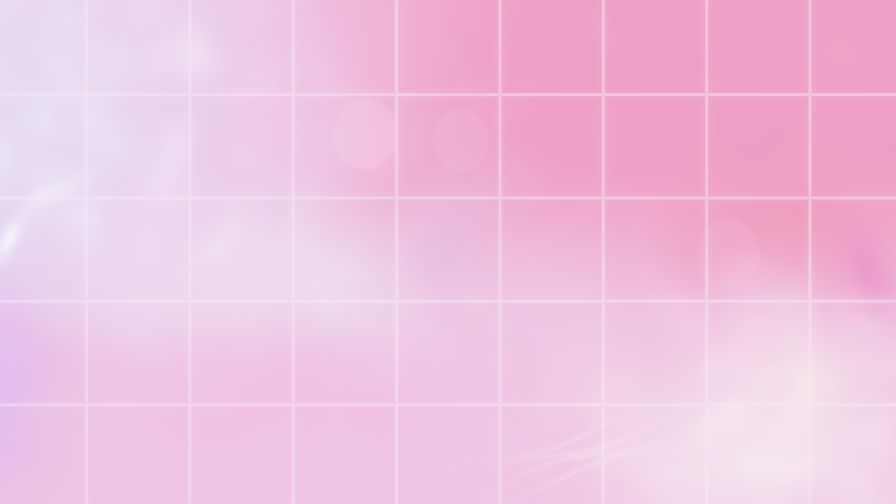
Give the GLSL for this background, as a Shadertoy shader.

```glsl
// A soft pink and lavender sky: broad elliptical colour washes, gently bent by
// layered sines, carry pale bokeh discs, thin wisps and cellular mottling.
// A fine, evenly spaced translucent white grid lies over everything.

// Soft elliptical falloff, 1 at the centre
float glow(vec2 p, vec2 centre, vec2 radius) {
    vec2 d = (p - centre) / radius;
    return exp(-dot(d, d));
}

mat2 turn(float a) {
    return mat2(cos(a), sin(a), -sin(a), cos(a));
}

vec2 hash2(vec2 cell) {
    return fract(sin(vec2(dot(cell, vec2(127.1, 311.7)), dot(cell, vec2(269.5, 183.3)))) * 4375.5);
}

// Smooth cellular noise: blended distance to scattered points
float cells(vec2 p) {
    vec2 id = floor(p);
    float sum = 0.0;
    for (int j = -1; j <= 1; j++)
        for (int i = -1; i <= 1; i++) {
            vec2 cell = id + vec2(i, j);
            vec2 d = p - cell - hash2(cell);
            sum += exp(-6.0 * dot(d, d));
        }
    return sum;
}

// Layered sines that bend the washes into cloud shapes
vec2 bend(vec2 p) {
    vec2 q = p;
    float amount = 0.016;
    for (int i = 0; i < 4; i++) {
        q += amount * sin(q.yx * (0.2 / amount) + vec2(1.3, 4.1) * float(i + 1));
        q = turn(0.6) * q;
        amount *= 0.6;
    }
    return turn(-2.4) * q;
}

vec3 washes(vec2 p) {
    vec3 c = vec3(0.94, 0.77, 0.89);
    // Deep pink upper right, lavender upper left
    float pink = smoothstep(0.48, 1.08, p.x) * smoothstep(0.32, 0.72, p.y);
    c = mix(c, vec3(0.935, 0.625, 0.775), pink);
    float lavender = (1.0 - smoothstep(0.15, 0.78, p.x)) * smoothstep(0.28, 0.5, p.y);
    c = mix(c, vec3(0.92, 0.84, 0.94), lavender);
    // Cool left side and violet lower edge
    c = mix(c, vec3(0.90, 0.88, 0.96), 0.75 * glow(p, vec2(0.06, 0.75), vec2(0.20, 0.28)));
    c = mix(c, vec3(0.87, 0.73, 0.94), 0.75 * glow(p, vec2(-0.03, 0.22), vec2(0.14, 0.25)));
    // Pale central haze above a rosy band
    c = mix(c, vec3(0.93, 0.87, 0.94), 0.85 * glow(p, vec2(0.55, 0.45), vec2(0.37, 0.14)));
    c = mix(c, vec3(0.945, 0.73, 0.88), 0.5 * glow(p, vec2(0.58, 0.21), vec2(0.32, 0.07)));
    c = mix(c, vec3(0.90, 0.73, 0.86), 0.5 * glow(p, vec2(0.90, 0.52), vec2(0.09, 0.16)));
    // Coral and magenta on the right
    c = mix(c, vec3(0.94, 0.59, 0.71), 0.65 * glow(p, vec2(1.58, 0.54), vec2(0.22, 0.12)));
    c = mix(c, vec3(0.91, 0.55, 0.79), 0.6 * glow(p, vec2(1.73, 0.48), vec2(0.05, 0.06)));
    // Bright cloud in the lower right
    c = mix(c, vec3(0.95, 0.84, 0.90), 0.7 * glow(p, vec2(1.45, 0.22), vec2(0.34, 0.15)));
    c = mix(c, vec3(0.96, 0.91, 0.94), 0.9 * glow(p, vec2(1.52, 0.09), vec2(0.27, 0.16)));
    return mix(c, vec3(0.97, 0.90, 0.92), 0.6 * glow(p, vec2(1.60, 0.24), vec2(0.11, 0.10)));
}

void mainImage(out vec4 fragColor, in vec2 fragCoord) {
    vec2 p = fragCoord / iResolution.y;
    float pixel = 1.0 / iResolution.y;
    vec2 q = bend(p);
    vec3 color = washes(q);

    // Cloud mottling, strongest in the pale corners
    float corners = glow(p, vec2(0.12, 0.75), vec2(0.40, 0.30)) + glow(p, vec2(1.6, 0.2), vec2(0.32, 0.24));
    color += vec3(0.015, 0.04, 0.02) * (cells(q * 9.0) - 0.6) * (0.12 + 0.6 * corners);

    // Bokeh discs: centre and radius
    vec3 discs[7] = vec3[7](
        vec3(0.725, 0.733, 0.066), vec3(0.915, 0.722, 0.058), vec3(1.445, 0.495, 0.065),
        vec3(1.505, 0.320, 0.049), vec3(0.505, 0.787, 0.062), vec3(1.70, 0.060, 0.045),
        vec3(0.145, 0.800, 0.050));
    for (int i = 0; i < 7; i++) {
        vec2 d = (p - discs[i].xy) * vec2(1.06, 0.94);
        float inside = 1.0 - smoothstep(-0.004, 0.004 + pixel, length(d) - discs[i].z);
        float strength = i == 0 ? 0.36 : i == 3 ? 0.34 : 0.15;
        color = mix(color, vec3(0.965, 0.82, 0.90), inside * strength);
    }

    // White sparks on the left
    float spark = 0.9 * glow(turn(0.45) * (p - vec2(0.017, 0.525)), vec2(0.0), vec2(0.016, 0.04));
    spark += 0.5 * glow(turn(0.75) * (q - vec2(0.12, 0.60)), vec2(0.0), vec2(0.025, 0.075));
    spark += 0.3 * glow(q, vec2(0.38, 0.89), vec2(0.035, 0.06));
    color = mix(color, vec3(0.96, 0.96, 0.98), min(spark, 1.0));

    // Thin wisps: rising strands at lower right, arcs in the haze
    for (int i = 0; i < 4; i++) {
        float k = float(i);
        float rise = 0.015 + 0.026 * k + 0.30 * (p.x - 1.0) + 0.012 * sin(p.x * 17.0 + k * 1.7);
        float strand = exp(-pow((p.y - rise) / 0.005, 2.0)) * glow(p, vec2(1.18, 0.09), vec2(0.17, 0.12));
        float arc = abs(length(p - vec2(0.50 + 0.02 * k, 0.28)) - 0.23 - 0.014 * k);
        strand += 0.35 * exp(-pow(arc / 0.004, 2.0)) * glow(p, vec2(0.58, 0.46), vec2(0.18, 0.10));
        color = mix(color, vec3(0.97, 0.89, 0.94), 0.4 * strand);
    }

    // Grid lines with a faint halo
    const float spacing = 0.2051;
    vec2 off = abs(mod(p - vec2(0.1715, 0.197) + 0.5 * spacing, spacing) - 0.5 * spacing);
    vec2 line = 1.0 - smoothstep(0.0025 - 0.5 * pixel, 0.0035 + 0.5 * pixel, off);
    vec2 halo = exp(-off * off / 0.00012);
    color = mix(color, vec3(0.97, 0.91, 0.96), 0.42 * max(line.x, line.y) + 0.08 * max(halo.x, halo.y));

    fragColor = vec4(clamp(color, 0.0, 1.0), 1.0);
}
```
